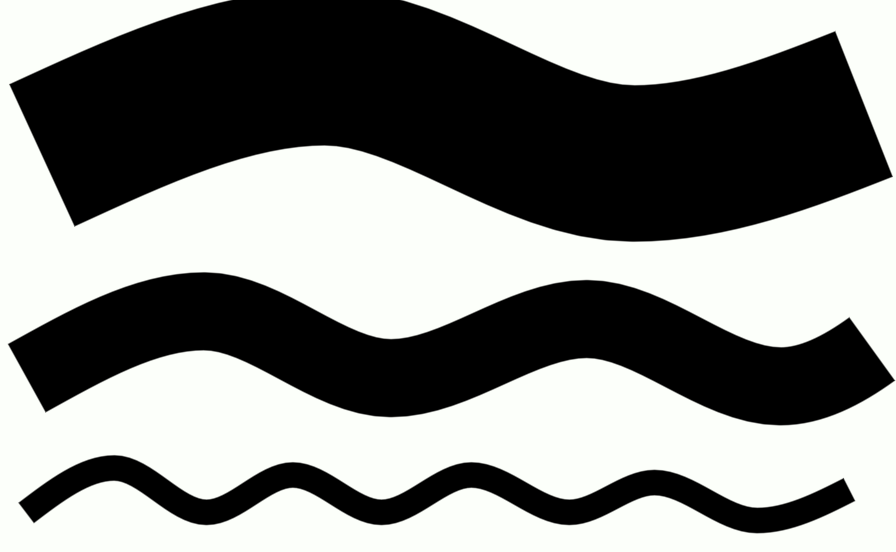
This background is drawn by a WebGL 1 fragment shader. Its source:

```glsl
precision highp float;
uniform vec2 u_resolution;

vec2 point;       // shaded position, canvas is 7.68 units wide
vec3 pen;         // current path node: x, y, slope
float pathDist;   // distance to the centre line so far
float startCap;   // signed distance past the starting cut

float segmentDistance(vec2 p, vec2 a, vec2 b) {
  vec2 ab = b - a;
  return length(p - a - ab * clamp(dot(p - a, ab) / dot(ab, ab), 0.0, 1.0));
}

// Signed distance ahead of the line crossing the path at a node
float aheadOf(vec3 node) {
  return dot(point - node.xy, normalize(vec2(1.0, node.z)));
}

void beginPath(vec3 node) {
  pen = node;
  pathDist = 1e3;
  startCap = -aheadOf(node);
}

// Cubic Hermite span from the pen to the next node
void curveTo(vec3 node) {
  float run = node.x - pen.x;
  vec2 last = pen.xy;
  for (int i = 1; i <= 16; i++) {
    float t = float(i) / 16.0;
    float s = 1.0 - t;
    float y = mix(pen.y, node.y, t * t * (3.0 - 2.0 * t))
            + run * t * s * (pen.z * s - node.z * t);
    vec2 next = vec2(pen.x + run * t, y);
    pathDist = min(pathDist, segmentDistance(point, last, next));
    last = next;
  }
  pen = node;
}

// Level turning point of a wave
void turnAt(float x, float y) {
  curveTo(vec3(x, y, 0.0));
}

// Finished band with square-cut ends
float endBand(vec3 node, float halfWidth) {
  curveTo(node);
  return max(pathDist - halfWidth, max(startCap, aheadOf(node)));
}

void main() {
  float pixel = 7.68 / u_resolution.x;
  point = gl_FragCoord.xy * pixel;

  // Broad upper wave
  beginPath(vec3(0.36, 3.40, 0.459));
  turnAt(2.79, 4.155);
  turnAt(5.43, 3.33);
  float shape = endBand(vec3(7.405, 3.84, 0.395), 0.67);

  // Medium wave
  beginPath(vec3(0.23, 1.49, 0.552));
  turnAt(1.75, 2.063);
  turnAt(3.35, 1.49);
  turnAt(5.03, 1.997);
  turnAt(6.69, 1.42);
  shape = min(shape, endBand(vec3(7.475, 1.74, 0.722), 0.334));

  // Thin lower ripple
  beginPath(vec3(0.225, 0.335, 0.76));
  turnAt(0.98, 0.72);
  turnAt(1.77, 0.34);
  turnAt(2.51, 0.66);
  turnAt(3.27, 0.34);
  turnAt(4.04, 0.66);
  turnAt(4.88, 0.34);
  turnAt(5.61, 0.595);
  turnAt(6.49, 0.27);
  shape = min(shape, endBand(vec3(7.28, 0.535, 0.51), 0.109));

  vec3 paper = vec3(0.99, 1.0, 0.98);
  gl_FragColor = vec4(paper * smoothstep(-pixel, pixel, shape), 1.0);
}
```
